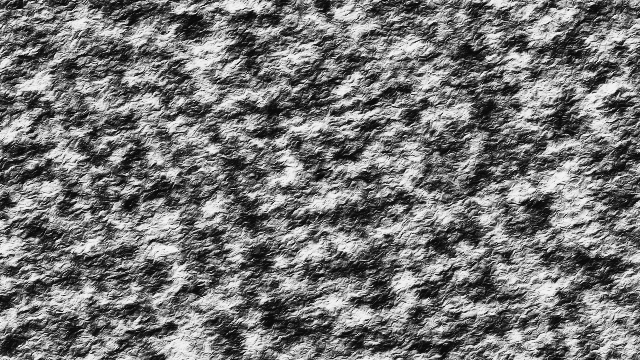
A Shadertoy shader for this texture:

```glsl
// Rough grey rock face: ragged slanted patches covered in crisp, chipped grains.

const float GRAIN_ANGLE = 0.29;
const float RELIEF_STEP = 0.002;
const vec3 SHADOW_COLOUR = vec3(0.035);
const vec3 LIT_COLOUR = vec3(0.95);

vec2 hash2(vec2 cell) {
    vec3 h = fract(cell.xyx * vec3(0.1031, 0.1030, 0.0973));
    h += dot(h, h.yzx + 33.33);
    return fract((h.xx + h.yz) * h.zy);
}

// Unit gradient of one lattice corner, projected on the offset from it
float cornerSlope(vec2 cell, vec2 offset) {
    float angle = 6.2832 * hash2(cell).x;
    return dot(vec2(cos(angle), sin(angle)), offset);
}

float gradientNoise(vec2 p) {
    vec2 cell = floor(p);
    vec2 f = p - cell;
    vec2 u = f * f * f * (f * (f * 6.0 - 15.0) + 10.0);
    vec2 e = vec2(1.0, 0.0);
    float low = mix(cornerSlope(cell, f),
                    cornerSlope(cell + e.xy, f - e.xy), u.x);
    float high = mix(cornerSlope(cell + e.yx, f - e.yx),
                     cornerSlope(cell + e.xx, f - e.xx), u.x);
    return mix(low, high, u.y);
}

// Shifts a point by noise, which makes outlines ragged
vec2 jitter(vec2 p, float frequency, float amount) {
    vec2 q = p * frequency;
    return p + amount * vec2(gradientNoise(q + 5.7), gradientNoise(q + 91.2));
}

// Broad light and dark patches, drawn out along the grain
float patches(vec2 p, float baseFrequency, float stretch) {
    float sum = 0.0;
    float frequency = baseFrequency;
    for (int i = 0; i < 3; i++) {
        vec2 q = p * vec2(1.0, stretch) * frequency;
        sum += gradientNoise(q + 31.7 * float(i) + 60.0);
        frequency *= 2.0;
    }
    return sum;
}

// Rounded chips parted by narrow creases, at three sizes
float chipHeight(vec2 p, float baseFrequency, float stretch) {
    float height = 0.0;
    float frequency = baseFrequency;
    for (int i = 0; i < 3; i++) {
        vec2 q = p * vec2(1.0, stretch) * frequency;
        float n = gradientNoise(q + 17.3 * float(i) + 140.0);
        height += sqrt(n * n + 0.002) / (frequency * stretch);
        frequency *= 1.9;
    }
    return height;
}

// Slope towards the light: positive on faces that look at it
float chipSlope(vec2 p, vec2 lightDirection, float stepSize) {
    vec2 offset = 0.5 * stepSize * lightDirection;
    float behind = chipHeight(jitter(p - offset, 60.0, 0.006), 38.0, 1.5);
    float ahead = chipHeight(jitter(p + offset, 60.0, 0.006), 38.0, 1.5);
    return (behind - ahead) / stepSize;
}

// Soft curve that spreads the light evenly from shadow to highlight
float toneCurve(float light, float gain, float bias) {
    return 1.0 / (1.0 + exp(-gain * light - bias));
}

void mainImage(out vec4 fragColor, in vec2 fragCoord) {
    vec2 p = fragCoord / iResolution.y;

    // Turn the canvas so that x runs along the grain
    float c = cos(GRAIN_ANGLE);
    float s = sin(GRAIN_ANGLE);
    vec2 grain = vec2(c * p.x + s * p.y, c * p.y - s * p.x);

    // Ragged patches, with chips lit from the upper left
    float light = 3.3 * patches(jitter(grain, 45.0, 0.014), 7.0, 2.1);
    light += 1.15 * chipSlope(grain, vec2(-0.25, 0.97), RELIEF_STEP);
    float tone = toneCurve(light, 1.2, -0.2);

    fragColor = vec4(mix(SHADOW_COLOUR, LIT_COLOUR, tone), 1.0);
}
```
